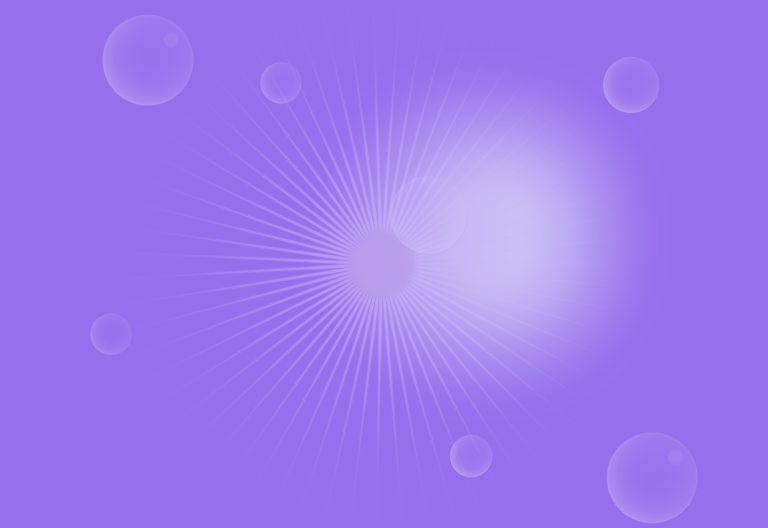
Write a Shadertoy shader that draws this background.

```glsl
const float PI = 3.14159265;
const vec3 VIOLET = vec3(0.590, 0.437, 0.930);
const vec3 PALE = vec3(0.790, 0.755, 0.963);
const vec3 MAUVE = vec3(0.725, 0.625, 0.925);
const vec3 RAY = vec3(0.795, 0.715, 0.965);
const vec3 SHEEN = vec3(0.830, 0.770, 0.970);

// Soft rounded light, dimmer on its left side
float glow(vec2 p, vec2 center, float inner, float outer) {
    vec2 q = abs(p - center);
    float d = pow(pow(q.x, 2.2) + pow(q.y, 2.2), 1.0 / 2.2);
    float side = smoothstep(-0.30, 0.12, p.x - center.x);
    return (1.0 - smoothstep(inner, outer, d)) * mix(0.72, 1.0, side);
}

// Thin needles around a center, tapering and fading outward
float rays(vec2 q, float count, float phase, float width, float reach, float px) {
    float r = length(q);
    float turn = (atan(q.y, q.x) - phase) * count / (2.0 * PI);
    float across = abs(fract(turn + 0.5) - 0.5) * 2.0 * PI * r / count;
    float fade = 1.0 - smoothstep(0.04, reach, r);
    float halfWidth = width * mix(0.45, 1.0, fade);
    float line = 1.0 - smoothstep(halfWidth - px, halfWidth + px, across);
    return line * fade;
}

float disc(vec2 q, float radius, float soft) {
    return 1.0 - smoothstep(radius - soft, radius + soft, length(q));
}

// Glassy bubble, lit from the lower left
vec3 addBubble(vec3 color, vec2 q, float radius, float strength, float px) {
    float r = length(q) / radius;
    float lit = 0.5 + 0.5 * dot(q / max(length(q), 1e-4), normalize(vec2(-1.0, -0.8)));
    float body = 0.06 + 0.46 * pow(min(r, 1.0), 3.0) * mix(0.22, 1.0, lit);
    float rim = 0.10 * smoothstep(0.93, 1.0, r);
    float mask = disc(q, radius, px);
    float shadow = disc(q - radius * vec2(0.02, -0.03), radius, 2.0 * px);
    color *= 1.0 - 0.035 * strength * shadow * (1.0 - mask);
    return mix(color, SHEEN, mask * strength * (body + rim));
}

void mainImage(out vec4 fragColor, in vec2 fragCoord) {
    vec2 p = (fragCoord - 0.5 * iResolution.xy) / iResolution.y + vec2(0.727, 0.5);
    float px = 1.0 / iResolution.y;

    // Background and light
    vec3 color = VIOLET;
    color = mix(color, PALE, glow(p, vec2(0.917, 0.552), 0.055, 0.355));

    // Sunburst with a flat core
    vec2 q = p - vec2(0.722, 0.5);
    float r = length(q);
    float core = 1.0 - smoothstep(0.045, 0.075, r);
    vec3 rayColor = mix(RAY, MAUVE, core);
    float burst = rays(q, 63.0, radians(177.5), 0.0030, 0.50, px);
    color = mix(color, rayColor, 0.58 * burst);
    color = mix(color, MAUVE, 0.85 * core);

    // Bubbles: center, radius, strength
    vec4 bubbles[7] = vec4[7](
        vec4(0.280, 0.886, 0.086, 0.75),
        vec4(0.532, 0.843, 0.039, 0.75),
        vec4(1.195, 0.839, 0.053, 0.90),
        vec4(0.210, 0.367, 0.039, 0.60),
        vec4(0.892, 0.136, 0.040, 1.00),
        vec4(1.235, 0.095, 0.086, 0.75),
        vec4(0.811, 0.593, 0.073, 0.60));
    for (int i = 0; i < 7; i++) {
        vec4 b = bubbles[i];
        vec2 local = p - b.xy;
        color = addBubble(color, local, b.z, b.w, px);
        // Small highlight on the large ones
        float spot = disc(local - b.z * vec2(0.51, 0.45), 0.16 * b.z, 0.04 * b.z);
        color = mix(color, SHEEN, 0.13 * spot * step(0.08, b.z));
    }

    fragColor = vec4(color, 1.0);
}
```
